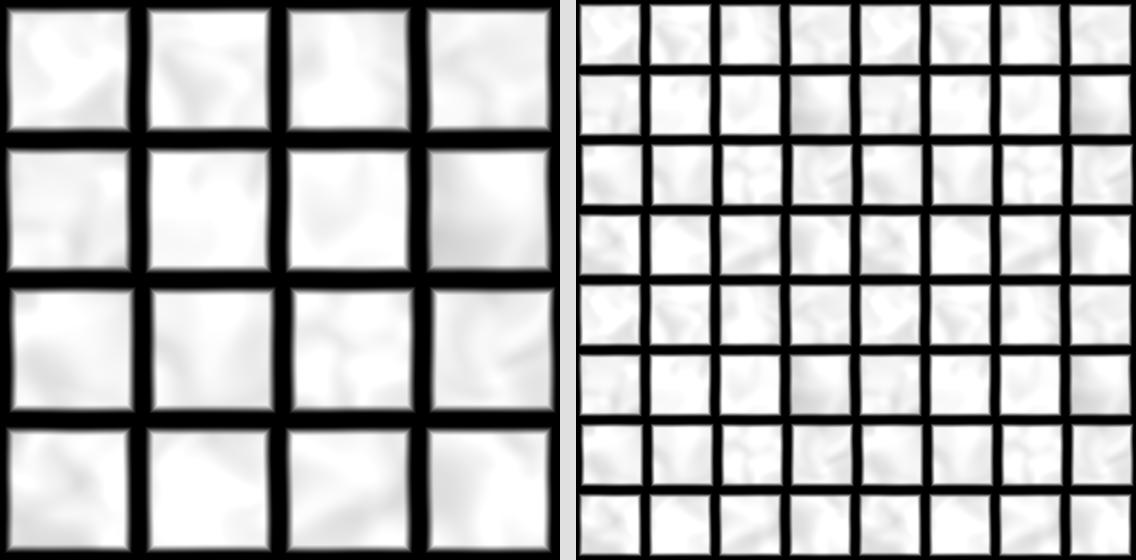
Left, the tile; right, the same tile 2 across and 2 down.
Write a Shadertoy shader that draws this pattern.

```glsl
const float TILES = 4.0;
const float OUTER_HALF = 0.455;   // tile half-width at the foot of the bevel
const float INNER_HALF = 0.388;   // tile half-width at the flat face

vec2 hash2(vec2 p) {
    vec3 q = fract(vec3(p.xyx) * vec3(0.1031, 0.1030, 0.0973));
    q += dot(q, q.yzx + 33.33);
    return fract((q.xx + q.yz) * q.zy);
}

vec2 latticeGradient(vec2 corner, float period) {
    float angle = 6.28319 * hash2(mod(corner, period) + 7.0).x;
    return vec2(cos(angle), sin(angle));
}

// Gradient noise that wraps after a whole number of lattice cells
float gradientNoise(vec2 p, float period) {
    vec2 i = floor(p);
    vec2 f = p - i;
    vec2 u = f * f * f * (f * (f * 6.0 - 15.0) + 10.0);
    vec2 e = vec2(1.0, 0.0);
    float a = dot(latticeGradient(i, period), f);
    float b = dot(latticeGradient(i + e.xy, period), f - e.xy);
    float c = dot(latticeGradient(i + e.yx, period), f - e.yx);
    float d = dot(latticeGradient(i + e.xx, period), f - e.xx);
    return mix(mix(a, b, u.x), mix(c, d, u.x), u.y);
}

// Mitred bevel: 0 in the gap, 1 on the flat face
float bevel(vec2 local, float outerHalf, float innerHalf) {
    vec2 d = abs(local);
    float t = clamp((outerHalf - max(d.x, d.y)) / (outerHalf - innerHalf), 0.0, 1.0);
    return mix(t, smoothstep(0.0, 1.0, t), 0.5);
}

// Soft smoky stains, unique to each tile
float faceShade(vec2 local, vec2 id) {
    vec2 seed = hash2(id + 3.0);
    vec2 p = local * mix(1.5, 2.3, seed.y) + floor(seed * 50.0) + seed.yx;
    vec2 warp = vec2(gradientNoise(p + 5.3, 64.0), gradientNoise(p + 19.7, 64.0));
    float cloud = gradientNoise(p + 0.8 * warp, 64.0);
    cloud += 0.35 * gradientNoise(2.0 * p + warp, 64.0);
    float tone = mix(0.90, 1.0, sqrt(seed.x));
    return min(tone + 0.19 * cloud, 1.0);
}

// Sideways offset of each row, counted from the bottom
float rowShift(float row) {
    return row == 1.0 ? 0.018 : -0.010;
}

void mainImage(out vec4 fragColor, in vec2 fragCoord) {
    vec2 p = fragCoord / iResolution.xy * TILES;

    // Slightly uneven edges
    vec2 wobble = vec2(gradientNoise(p * 2.0, TILES * 2.0),
                       gradientNoise(p * 2.0 + 3.5, TILES * 2.0));
    vec2 grid = p - vec2(rowShift(mod(floor(p.y), TILES)), 0.0);
    vec2 id = mod(floor(grid), TILES);
    vec2 local = fract(grid) - 0.5;

    float height = bevel(local + wobble * vec2(0.014, 0.006), OUTER_HALF, INNER_HALF);
    fragColor = vec4(vec3(height * faceShade(local, id)), 1.0);
}
```
